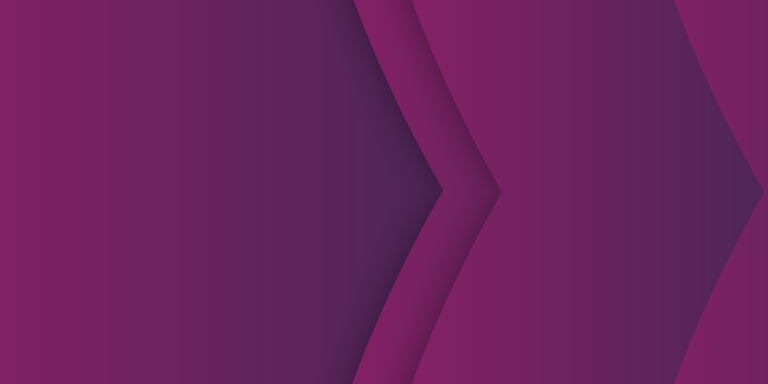
This background is drawn by a Shadertoy shader. Its source:

```glsl
// Layered plum panels whose right edges are curved arrowheads.
// Each panel is a horizontal magenta-to-violet gradient; the layers to the
// right overlap it and drop a soft shadow leftward across its edge.

const vec3 MAGENTA = vec3(0.512, 0.128, 0.396);
const vec3 VIOLET = vec3(0.318, 0.145, 0.342);

// Signed distance to an arrowhead edge, negative on its left side.
float arrowEdge(vec2 p, vec2 tip) {
    float d = abs(p.y - tip.y);
    float edgeX = tip.x - 0.57 * d + 0.2 * d * d;
    float slope = 0.57 - 0.4 * d;
    return (p.x - edgeX) / sqrt(1.0 + slope * slope);
}

// Horizontal gradient between two x positions.
vec3 panelColor(float x, float startX, float endX) {
    return mix(MAGENTA, VIOLET, clamp((x - startX) / (endX - startX), 0.0, 1.0));
}

// Shadow factor on the left side of an edge, fading over the given width.
float edgeShadow(float dist, float width, float strength) {
    float t = clamp(1.0 + dist / width, 0.0, 1.0);
    return 1.0 - strength * t * t;
}

// Covers the base colour with a layer lying right of an edge.
vec3 overlay(vec3 base, vec3 layer, float dist, float pixel) {
    return mix(base, layer, smoothstep(-0.7 * pixel, 0.7 * pixel, dist));
}

void mainImage(out vec4 fragColor, in vec2 fragCoord) {
    float pixel = 1.0 / iResolution.y;
    // The scene is two units wide and one unit high.
    vec2 p = fragCoord / iResolution.xy * vec2(2.0, 1.0);

    float firstEdge = arrowEdge(p, vec2(1.154, 0.505));
    float secondEdge = arrowEdge(p, vec2(1.307, 0.5));
    float thirdEdge = arrowEdge(p, vec2(1.99, 0.5));

    // Wide left panel, narrow band, right panel and far corners.
    vec3 leftPanel = panelColor(p.x, -0.05, 1.05) * edgeShadow(firstEdge, 0.11, 0.2);
    vec3 band = panelColor(p.x, 0.92, 1.75) * edgeShadow(secondEdge, 0.11, 0.2);
    vec3 rightPanel = panelColor(p.x, 1.10, 1.93);
    vec3 corners = panelColor(p.x, 1.72, 2.45);

    // Stack the layers from left to right.
    vec3 color = overlay(leftPanel, band, firstEdge, pixel);
    color = overlay(color, rightPanel, secondEdge, pixel);
    color = overlay(color, corners, thirdEdge, pixel);

    fragColor = vec4(color, 1.0);
}
```
